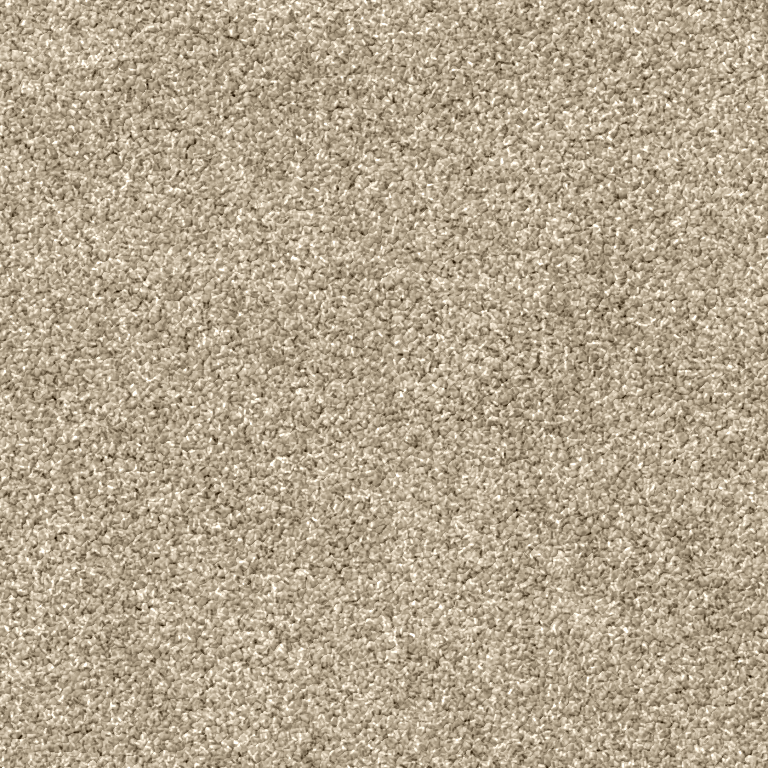
Write a WebGL 1 fragment shader that draws this texture.

```glsl
precision highp float;
// Cut-pile carpet in sandy beige: small ragged tufts lit from the upper left,
// short light and dark fibre ends over them, and very faint patches of wear.
// Each layer adds to one signed tone, which is then mapped onto a colour ramp.

uniform vec2 u_resolution;

const vec3 SHADOW = vec3(0.48, 0.42, 0.33);
const vec3 BEIGE = vec3(0.716, 0.655, 0.557);
const vec3 HIGHLIGHT = vec3(0.96, 0.91, 0.83);

// Features per canvas height
const float TUFT_COUNT = 135.0;
const float FIBRE_COUNT = 180.0;
const float GRAIN_COUNT = 215.0;
const float PATCH_COUNT = 5.0;

// Share of each layer in the tone
const float RELIEF = 0.9;
const float TINT = 0.65;
const float CREVICE = 0.75;
const float FIBRE = 0.98;
const float GRAIN = 0.75;
const float PATCH = 0.2;

const vec2 LIGHT_DIR = vec2(-0.55, 0.835);
const float TUFT_SHARPNESS = 14.0;
const float TUFT_WARP = 0.7;
const float MEAN_GAP = 0.16;
const float FIBRE_HALF_LENGTH = 0.45;
const float TAU = 6.2831853;
const mat2 TILT = mat2(0.83, 0.56, -0.56, 0.83);

vec2 hash2(vec2 p) {
  vec3 q = fract(p.xyx * vec3(0.1031, 0.1030, 0.0973));
  q += dot(q, q.yzx + 33.33);
  return fract((q.xx + q.yz) * q.zy);
}

float cornerSlope(vec2 corner, vec2 offset) {
  float angle = TAU * hash2(corner).x;
  return dot(vec2(cos(angle), sin(angle)), offset);
}

float gradientNoise(vec2 p) {
  vec2 cell = floor(p);
  vec2 f = fract(p);
  vec2 fade = f * f * f * (f * (f * 6.0 - 15.0) + 10.0);
  vec2 e = vec2(1.0, 0.0);
  float low = mix(cornerSlope(cell, f),
                  cornerSlope(cell + e.xy, f - e.xy), fade.x);
  float high = mix(cornerSlope(cell + e.yx, f - e.yx),
                   cornerSlope(cell + e.xx, f - e.xx), fade.x);
  return mix(low, high, fade.y);
}

// Softly joined cells: slope towards the light, own tint and dark gaps
float tuftTone(vec2 p) {
  p += TUFT_WARP * vec2(gradientNoise(p * 0.9 + 5.3), gradientNoise(p * 0.9 + 57.9));
  vec2 cell = floor(p);
  float total = 1e-6;
  float slope = 0.0;
  float tint = 0.0;
  for (int y = -1; y <= 1; y++) {
    for (int x = -1; x <= 1; x++) {
      vec2 id = cell + vec2(float(x), float(y));
      vec2 offset = p - id - mix(vec2(0.5), hash2(id + 17.0), 0.9);
      float weight = exp(-TUFT_SHARPNESS * dot(offset, offset));
      total += weight;
      slope += weight * dot(offset, LIGHT_DIR);
      tint += weight * (hash2(id + 71.0).x - 0.5);
    }
  }
  float gap = -log(total) / TUFT_SHARPNESS;
  return (RELIEF * slope + TINT * tint) / total - CREVICE * (gap - MEAN_GAP);
}

// Short capsules at random angles, each lighter or darker than the pile
float fibreTone(vec2 p) {
  vec2 cell = floor(p);
  float tone = 0.0;
  for (int y = -1; y <= 1; y++) {
    for (int x = -1; x <= 1; x++) {
      vec2 id = cell + vec2(float(x), float(y));
      vec2 offset = p - id - hash2(id + 131.0);
      vec2 look = hash2(id + 211.0);
      vec2 axis = vec2(cos(TAU * look.x), sin(TAU * look.x));
      float along = clamp(dot(offset, axis), -FIBRE_HALF_LENGTH, FIBRE_HALF_LENGTH);
      float mask = 1.0 - smoothstep(0.08, 0.4, length(offset - axis * along));
      tone += mask * (2.0 * look.y - 1.0);
    }
  }
  return tone;
}

void main() {
  vec2 uv = gl_FragCoord.xy / u_resolution.y;
  vec2 tilted = TILT * uv + 2.0;

  // Broad wear, with a finer octave to break it up
  float wear = gradientNoise(tilted * PATCH_COUNT)
             + 0.7 * gradientNoise(tilted * PATCH_COUNT * 3.1 + 41.3);

  float tone = tuftTone(uv * TUFT_COUNT)
             + FIBRE * fibreTone(tilted * FIBRE_COUNT)
             + GRAIN * gradientNoise(tilted * GRAIN_COUNT)
             + PATCH * wear;

  vec3 color = BEIGE + max(tone, 0.0) * (HIGHLIGHT - BEIGE)
             + min(tone, 0.0) * (BEIGE - SHADOW);
  gl_FragColor = vec4(clamp(color, 0.0, 1.0), 1.0);
}
```
